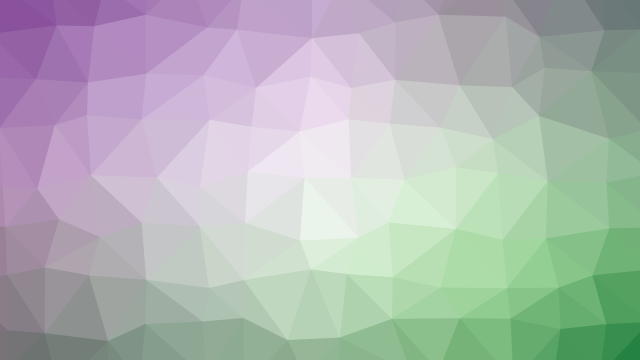
A WebGL 1 fragment shader for this background:

```glsl
precision highp float;
// Low-poly backdrop: a jittered lattice is split into flat triangles.
// Each facet takes its colour from a smooth mesh gradient, sampled at its
// centroid: violet and grey corners, a white centre, green lower right.

uniform vec2 u_resolution;

#define CELL 0.14                 // lattice spacing, in canvas heights
#define ORIGIN vec2(-0.06, 0.61)  // lattice offset, in cells
#define JITTER 0.5                // full range of vertex displacement, in cells
#define FACET_SHADE 0.04          // brightness variation between facets
#define SEED vec2(37.0, 61.0)

vec2 hash22(vec2 p) {
  vec3 q = fract(vec3(p.xyx) * vec3(0.1031, 0.1030, 0.0973));
  q += dot(q, q.yzx + 33.33);
  return fract((q.xx + q.yz) * q.zy);
}

// Five evenly spaced colour stops, t in 0..1.
vec3 ramp(vec3 a, vec3 b, vec3 c, vec3 d, vec3 e, float t) {
  t *= 4.0;
  vec3 col = mix(a, b, clamp(t, 0.0, 1.0));
  col = mix(col, c, clamp(t - 1.0, 0.0, 1.0));
  col = mix(col, d, clamp(t - 2.0, 0.0, 1.0));
  return mix(col, e, clamp(t - 3.0, 0.0, 1.0));
}

// Mesh gradient: horizontal ramps blended from bottom to top.
vec3 meshGradient(vec2 uv) {
  vec3 bottom = ramp(vec3(0.43, 0.43, 0.44), vec3(0.50, 0.60, 0.53),
                     vec3(0.58, 0.72, 0.59), vec3(0.46, 0.71, 0.47),
                     vec3(0.12, 0.49, 0.24), uv.x);
  vec3 lower = ramp(vec3(0.58, 0.50, 0.57), vec3(0.73, 0.76, 0.74),
                    vec3(0.83, 0.92, 0.82), vec3(0.67, 0.87, 0.65),
                    vec3(0.38, 0.67, 0.41), uv.x);
  vec3 middle = ramp(vec3(0.72, 0.56, 0.74), vec3(0.83, 0.78, 0.85),
                     vec3(0.97, 0.96, 0.97), vec3(0.81, 0.92, 0.80),
                     vec3(0.56, 0.73, 0.58), uv.x);
  vec3 upper = ramp(vec3(0.61, 0.42, 0.67), vec3(0.78, 0.67, 0.83),
                    vec3(0.90, 0.82, 0.91), vec3(0.74, 0.76, 0.74),
                    vec3(0.48, 0.58, 0.51), uv.x);
  vec3 top = ramp(vec3(0.50, 0.27, 0.58), vec3(0.66, 0.49, 0.72),
                  vec3(0.76, 0.66, 0.80), vec3(0.62, 0.58, 0.63),
                  vec3(0.38, 0.45, 0.44), uv.x);
  return ramp(bottom, lower, middle, upper, top, uv.y);
}

// Lattice vertex, displaced at random.
vec2 vertex(vec2 id) {
  return id + JITTER * (hash22(id + SEED) - 0.5);
}

// Signed distance to the line a-b, positive on its left.
float edgeDistance(vec2 p, vec2 a, vec2 b) {
  vec2 e = normalize(b - a);
  return e.x * (p.y - a.y) - e.y * (p.x - a.x);
}

// Facet colour in rgb, weighted by its smooth coverage in alpha.
vec4 facet(vec2 p, vec2 a, vec2 b, vec2 c, float pixel) {
  float inside = min(edgeDistance(p, a, b),
                     min(edgeDistance(p, b, c), edgeDistance(p, c, a)));
  float coverage = clamp(0.5 + inside / pixel, 0.0, 1.0);
  if (coverage <= 0.0) return vec4(0.0);

  vec2 centroid = (a + b + c) / 3.0;
  vec2 uv = (centroid + ORIGIN) * CELL;
  uv.x *= u_resolution.y / u_resolution.x;
  float shade = hash22(floor(centroid * 16.0) + SEED).x - 0.5;
  vec3 col = meshGradient(clamp(uv, 0.0, 1.0)) + FACET_SHADE * shade;
  return vec4(col, 1.0) * coverage;
}

void main() {
  vec2 p = gl_FragCoord.xy / (u_resolution.y * CELL) - ORIGIN;
  float pixel = 1.0 / (u_resolution.y * CELL);
  vec2 home = floor(p);
  vec4 sum = vec4(0.0);

  // Gather the facets of the surrounding cells.
  for (int j = -1; j <= 1; j++) {
    for (int i = -1; i <= 1; i++) {
      vec2 id = home + vec2(float(i), float(j));
      vec2 a = vertex(id);
      vec2 b = vertex(id + vec2(1.0, 0.0));
      vec2 c = vertex(id + vec2(0.0, 1.0));
      vec2 d = vertex(id + vec2(1.0, 1.0));

      // Split each cell along its shorter diagonal.
      if (distance(a, d) < distance(b, c)) {
        sum += facet(p, a, b, d, pixel) + facet(p, a, d, c, pixel);
      } else {
        sum += facet(p, a, b, c, pixel) + facet(p, b, d, c, pixel);
      }
    }
  }
  gl_FragColor = vec4(sum.rgb / max(sum.a, 0.001), 1.0);
}
```
